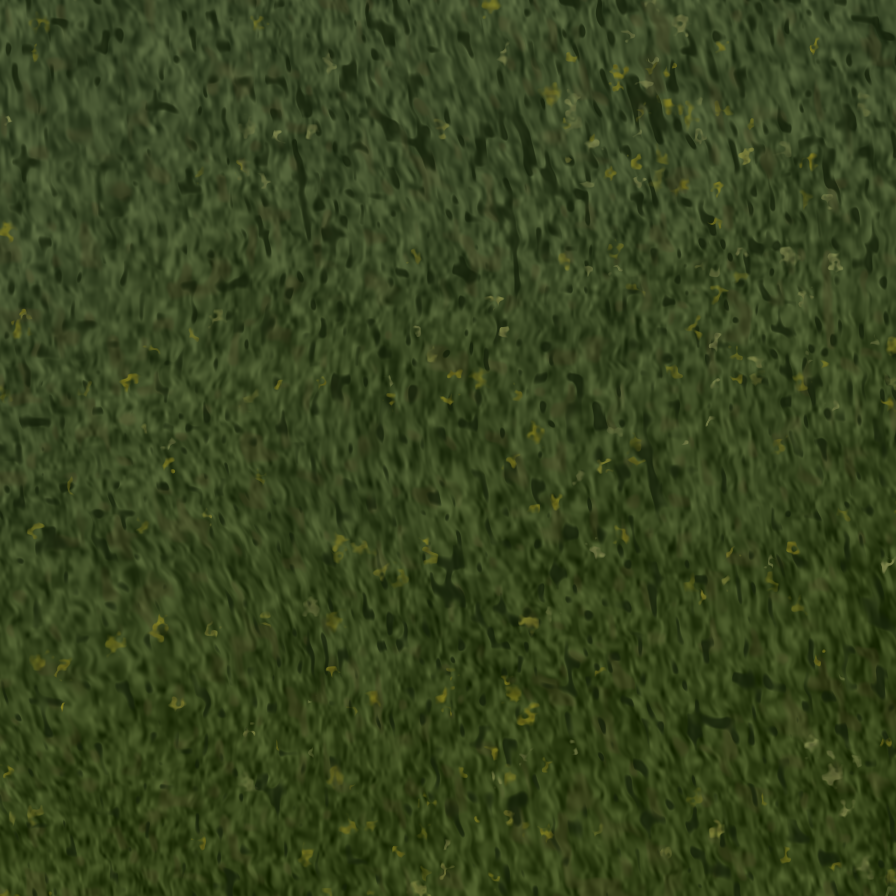
Reproduce this texture procedurally as a Shadertoy shader.

```glsl
// Dim meadow turf: short upright blades, dark gaps and scattered yellow blossoms.

const vec3 UPPER_GREEN   = vec3(0.235, 0.292, 0.162);
const vec3 LOWER_GREEN   = vec3(0.197, 0.257, 0.088);
const vec3 GAP_COLOR     = vec3(0.075, 0.120, 0.035);
const vec3 DRY_COLOR     = vec3(0.300, 0.270, 0.150);
const vec3 YELLOW_PETAL  = vec3(0.480, 0.460, 0.110);
const vec3 PALE_PETAL    = vec3(0.480, 0.500, 0.290);
const vec3 BLADE_TINT    = vec3(1.00, 1.04, 0.74);
const vec2 BLADE_FREQ    = vec2(145.0, 66.0);
const vec2 FINE_FREQ     = vec2(235.0, 115.0);
const vec2 GAP_FREQ      = vec2(112.0, 60.0);
const float BLADE_CONTRAST = 0.15;
const float FINE_CONTRAST  = 0.12;
const float PATCH_CONTRAST = 0.06;
const float BLADE_LEAN     = 0.12;
const float FLOWER_CELLS   = 44.0;

float hash(vec2 p) {
    vec3 q = fract(vec3(p.xyx) * 0.1031);
    q += dot(q, q.yzx + 33.33);
    return fract((q.x + q.y) * q.z);
}

vec2 hash2(vec2 p) {
    return vec2(hash(p + 17.0), hash(p + 71.0));
}

float noise(vec2 p) {
    vec2 i = floor(p), f = fract(p);
    f = f * f * (3.0 - 2.0 * f);
    return mix(mix(hash(i), hash(i + vec2(1, 0)), f.x),
               mix(hash(i + vec2(0, 1)), hash(i + vec2(1, 1)), f.x), f.y);
}

float patches(vec2 p) {
    return 0.6 * noise(p) + 0.4 * noise(p * 2.3 + 9.0);
}

// Blends blossoms over the turf; they gather where the patch noise is high.
vec3 addFlowers(vec3 color, vec2 uv) {
    vec2 p = uv * FLOWER_CELLS;
    vec2 ragged = vec2(noise(uv * 150.0 + 40.0), noise(uv * 150.0 + 90.0)) - 0.5;
    for (int y = -1; y <= 1; y++) {
        for (int x = -1; x <= 1; x++) {
            vec2 cell = floor(p) + vec2(x, y);
            vec2 rnd = hash2(cell);
            float cluster = smoothstep(0.46, 0.76, patches(cell * 0.19 + 5.0));
            float chance = 0.035 + 0.30 * cluster;
            float present = step(hash(cell + 131.0), chance);
            float radius = mix(0.20, 0.42, rnd.x * rnd.x);
            float d = length((p - cell - hash2(cell + 211.0) + 0.7 * ragged) * vec2(1.0, 0.85));
            float cover = 1.0 - smoothstep(radius * 0.35, radius * 1.25, d);
            float pale = smoothstep(0.45, 0.75, rnd.y + 0.25 * (uv.y - 0.5));
            vec3 petal = mix(YELLOW_PETAL, PALE_PETAL, pale);
            petal *= 0.78 + 0.44 * noise(uv * 190.0);
            color = mix(color, petal, present * cover * mix(0.35, 0.85, hash(cell + 307.0)));
        }
    }
    return color;
}

void mainImage(out vec4 fragColor, in vec2 fragCoord) {
    vec2 uv = fragCoord / iResolution.y;

    // Blade space leans gently and wanders so the rows never line up.
    vec2 warp = vec2(noise(uv * 4.0), noise(uv * 5.0 + 30.0)) - 0.5;
    vec2 bladeUv = uv + vec2(BLADE_LEAN * uv.y, 0.10 * uv.x) + 0.05 * warp;
    bladeUv += 0.006 * (vec2(noise(uv * 60.0), noise(uv * 60.0 + 50.0)) - 0.5);

    // Broad haze from the cool upper left to the warm lower right.
    float haze = smoothstep(0.05, 1.0, uv.y + 0.22 * (0.5 - uv.x) + 0.25 * (patches(uv * 5.0) - 0.5));
    vec3 color = mix(LOWER_GREEN, UPPER_GREEN, haze);

    // Light and shade of the grass blades.
    float shade = BLADE_CONTRAST * (noise(bladeUv * BLADE_FREQ) - 0.5)
                + FINE_CONTRAST * (noise(bladeUv * FINE_FREQ + 70.0) - 0.5)
                + PATCH_CONTRAST * (patches(uv * 16.0 + 20.0) - 0.5);
    color += BLADE_TINT * shade;

    // Faint drifts of dry and yellowed grass.
    float dry = smoothstep(0.66, 0.92, noise(bladeUv * vec2(70.0, 52.0) + 15.0));
    color = mix(color, DRY_COLOR, 0.30 * dry);

    // Dark gaps, denser towards the upper right.
    float density = 0.07 * (uv.x - 0.5) + 0.05 * (uv.y - 0.5) + 0.22 * (patches(uv * 9.0 + 60.0) - 0.5);
    float gap = noise(bladeUv * GAP_FREQ + 110.0) + density;
    color = mix(color, GAP_COLOR, 0.75 * smoothstep(0.72, 0.94, gap));

    color = addFlowers(color, uv);
    fragColor = vec4(clamp(color, 0.0, 1.0), 1.0);
}
```
